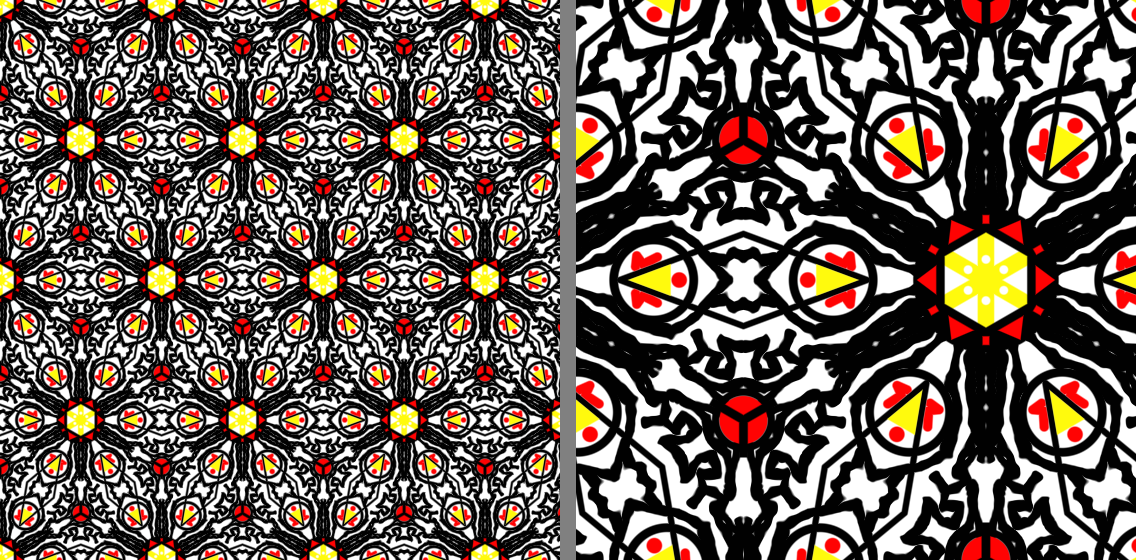
Left: the whole. Right: its middle third, enlarged.
Write a WebGL 1 fragment shader that draws this pattern.

```glsl
precision highp float;
// Hexagonal kaleidoscope of inked flowers with yellow hubs and red-marked petals.
uniform vec2 u_resolution;

const float ROOT3 = 1.7320508;
const float ROWS = 4.0;
const vec3 INK = vec3(0.005);
const vec3 PAPER = vec3(1.0);
const vec3 RED = vec3(1.0, 0.01, 0.01);
const vec3 YELLOW = vec3(1.0, 0.98, 0.05);

float hash(vec2 p) {
  return fract(sin(dot(p, vec2(127.1, 311.7))) * 43758.5453);
}

float noise(vec2 p) {
  vec2 i = floor(p);
  vec2 f = fract(p);
  f = f * f * (3.0 - 2.0 * f);
  return mix(mix(hash(i), hash(i + vec2(1.0, 0.0)), f.x),
             mix(hash(i + vec2(0.0, 1.0)), hash(i + 1.0), f.x), f.y);
}

// Folds the plane into a 30-60-90 triangle with its hub at the origin.
vec2 kaleidoscope(vec2 p) {
  vec2 cell = vec2(2.0, 2.0 * ROOT3);
  vec2 a = mod(p + 0.5 * cell, cell) - 0.5 * cell;
  vec2 b = mod(p, cell) - 0.5 * cell;
  vec2 q = abs(dot(a, a) < dot(b, b) ? a : b);
  vec2 mirror = vec2(-0.5, 0.5 * ROOT3);
  q -= 2.0 * max(0.0, dot(q, mirror)) * mirror;
  return abs(q);
}

float segment(vec2 p, vec2 a, vec2 b) {
  vec2 d = b - a;
  return length(p - a - d * clamp(dot(p - a, d) / dot(d, d), 0.0, 1.0));
}

float chain(vec2 p, vec2 a, vec2 b, vec2 c, vec2 d) {
  return min(segment(p, a, b), min(segment(p, b, c), segment(p, c, d)));
}

float cover(float d, float soft) {
  return 1.0 - smoothstep(-soft, soft, d);
}

// Petal outlines sweeping outward from the hub.
float petalLines(vec2 p) {
  float d = chain(p, vec2(0.26, 0.03), vec2(0.43, 0.085), vec2(0.56, 0.19), vec2(0.70, 0.215));
  d = min(d, chain(p, vec2(0.70, 0.215), vec2(0.80, 0.15), vec2(0.88, 0.05), vec2(0.94, 0.0)));
  d = min(d, chain(p, vec2(0.26, 0.08), vec2(0.42, 0.17), vec2(0.57, 0.28), vec2(0.73, 0.285)));
  return min(d, chain(p, vec2(0.26, 0.12), vec2(0.40, 0.205), vec2(0.54, 0.285), vec2(0.65, 0.355)));
}

// Crooked strokes filling the gaps between flowers.
float squiggles(vec2 p) {
  float d = chain(p, vec2(0.73, 0.285), vec2(0.77, 0.34), vec2(0.83, 0.29), vec2(0.81, 0.23));
  d = min(d, chain(p, vec2(0.83, 0.29), vec2(0.89, 0.31), vec2(0.86, 0.37), vec2(0.94, 0.40)));
  d = min(d, chain(p, vec2(0.94, 0.40), vec2(0.955, 0.34), vec2(0.91, 0.25), vec2(1.0, 0.28)));
  d = min(d, chain(p, vec2(0.76, 0.37), vec2(0.84, 0.425), vec2(0.91, 0.455), vec2(1.0, 0.42)));
  return min(d, chain(p, vec2(0.87, 0.09), vec2(0.93, 0.07), vec2(0.95, 0.12), vec2(1.0, 0.10)));
}

// Slender lozenge on the 30 degree axis; axis.x runs along it.
float lozenge(vec2 axis) {
  return chain(axis, vec2(0.68, 0.0), vec2(0.75, 0.085), vec2(0.92, 0.055), vec2(1.06, 0.022));
}

float eyeMarks(vec2 p) {
  float arms = chain(p, vec2(0.555, 0.055), vec2(0.56, 0.10), vec2(0.585, 0.065), vec2(0.645, 0.095));
  return min(arms - 0.019, length(p - vec2(0.735, 0.0)) - 0.032);
}

void main() {
  vec2 uv = gl_FragCoord.xy / u_resolution.y;
  float scale = ROWS * ROOT3;
  float soft = 1.0 * scale / u_resolution.y;
  vec2 q = kaleidoscope(uv * scale);
  vec2 axis = vec2(dot(q, vec2(0.5 * ROOT3, 0.5)),
                   abs(dot(q, vec2(-0.5, 0.5 * ROOT3))));

  // Hand-drawn wobble shared by every mirrored copy
  vec2 wobble = 0.025 * (vec2(noise(q * 28.0), noise(q * 28.0 + 17.0)) - 0.5);
  vec2 p = q + wobble;

  float eye = length(q - vec2(0.63, 0.0)) - 0.165;
  float tip = length(q - vec2(1.0, 1.0 / ROOT3));
  float vee = segment(q, vec2(0.49, 0.0), vec2(1.0, 0.19)) - 0.013;

  // Ink lines, with clear space inside the eyes
  float ink = min(petalLines(p), squiggles(p)) - 0.022;
  ink = min(ink, lozenge(axis + wobble) - 0.018);
  ink = max(ink, -eye);
  ink = min(ink, min(abs(eye) - 0.018, vee));
  ink = min(ink, length(q) - 0.30);
  vec3 color = mix(PAPER, INK, cover(ink, soft));

  // Eye: yellow wedge, red dot and arms
  float wedge = max(q.x - 0.70, q.y - (q.x - 0.49) * 0.373 + 0.013);
  color = mix(color, YELLOW, cover(wedge, soft));
  color = mix(color, RED, cover(max(eyeMarks(q), -vee), soft));

  // Red knot where three flowers meet, split by black arms
  float knotArms = max(axis.y - 0.018, 1.0 - axis.x);
  color = mix(color, RED, cover(tip - 0.10, soft));
  color = mix(color, INK, cover(min(abs(tip - 0.115) - 0.015, knotArms), soft));

  // Hub: red teeth around a hexagon with a yellow star
  float teeth = max(0.205 - q.x, q.y - (0.285 - q.x) * 0.75);
  float specks = max(abs(axis.x - 0.25) - 0.018, axis.y - 0.014);
  color = mix(color, RED, cover(min(teeth, specks), soft));
  float star = min(axis.y - 0.034, length(q) - 0.06);
  star = max(star, 0.018 - length(axis - vec2(0.085, 0.0)));
  color = mix(color, mix(PAPER, YELLOW, cover(star, soft)), cover(q.x - 0.17, soft));

  gl_FragColor = vec4(color, 1.0);
}
```
